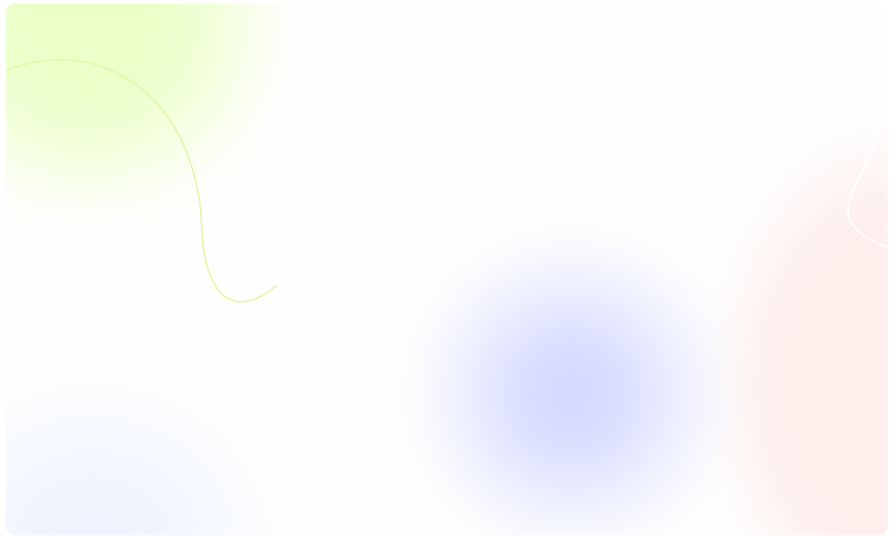
A WebGL 1 fragment shader for this background:

```glsl
precision highp float;
// A white rounded card with four soft pastel glows and two thin flowing lines.
// Glows are elliptical smoothstep falloffs; lines are distances to cubic Beziers.
// One unit is a hundredth of the 768 x 460 design space, origin at lower left.

uniform vec2 u_resolution;

const vec2 CANVAS = vec2(7.68, 4.60);

// Card
const vec2 CARD_MIN = vec2(0.05, 0.005);
const vec2 CARD_MAX = vec2(7.61, 4.57);
const float CARD_RADIUS = 0.08;
const vec3 PAGE = vec3(1.0);
const vec3 CARD = vec3(0.997);

// Glows: centre and radii
const vec2 LIME_POS = vec2(0.75, 4.40);
const vec2 LIME_SIZE = vec2(2.0, 1.95);
const vec3 LIME = vec3(0.925, 1.0, 0.79);
const vec2 VIOLET_POS = vec2(4.90, 1.22);
const vec2 VIOLET_SIZE = vec2(1.65);
const vec3 VIOLET = vec3(0.832, 0.852, 1.0);
const vec2 ROSE_POS = vec2(7.65, 1.30);
const vec2 ROSE_SIZE = vec2(1.80, 2.55);
const vec3 ROSE = vec3(0.996, 0.933, 0.925);
const vec2 SKY_POS = vec2(0.80, -0.15);
const vec2 SKY_SIZE = vec2(1.95, 1.85);
const vec3 SKY = vec3(0.935, 0.957, 1.0);

// Lines
const float LINE_HALF_WIDTH = 0.007;
const vec3 LIME_LINE = vec3(0.90, 0.965, 0.66);
const vec3 WHITE_LINE = vec3(1.0);
const int CURVE_STEPS = 24;

// Strength of a glow: 1 inside the core fraction, 0 beyond its radii
float glow(vec2 p, vec2 centre, vec2 size, float core) {
  return 1.0 - smoothstep(core, 1.0, length((p - centre) / size));
}

float roundedBox(vec2 p, vec2 lo, vec2 hi, float radius) {
  vec2 q = abs(p - 0.5 * (lo + hi)) - 0.5 * (hi - lo) + radius;
  return length(max(q, 0.0)) + min(max(q.x, q.y), 0.0) - radius;
}

float segment(vec2 p, vec2 a, vec2 b) {
  vec2 ab = b - a;
  float t = clamp(dot(p - a, ab) / dot(ab, ab), 0.0, 1.0);
  return length(p - a - ab * t);
}

vec2 bezierPoint(vec2 a, vec2 b, vec2 c, vec2 d, float t) {
  float s = 1.0 - t;
  return s * s * s * a + 3.0 * s * s * t * b + 3.0 * s * t * t * c + t * t * t * d;
}

// Distance to a cubic Bezier, approximated by short segments
float bezier(vec2 p, vec2 a, vec2 b, vec2 c, vec2 d) {
  float nearest = 100.0;
  vec2 last = a;
  for (int i = 1; i <= CURVE_STEPS; i++) {
    vec2 next = bezierPoint(a, b, c, d, float(i) / float(CURVE_STEPS));
    nearest = min(nearest, segment(p, last, next));
    last = next;
  }
  return nearest;
}

// Antialiased coverage of a signed distance
float coverage(float dist, float pixel) {
  return clamp(0.5 - dist / pixel, 0.0, 1.0);
}

void main() {
  vec2 p = gl_FragCoord.xy / u_resolution * CANVAS;
  float pixel = CANVAS.y / u_resolution.y;

  // Glows
  vec3 color = CARD;
  color = mix(color, SKY, glow(p, SKY_POS, SKY_SIZE, 0.15));
  color = mix(color, ROSE, glow(p, ROSE_POS, ROSE_SIZE, 0.45));
  color = mix(color, VIOLET, glow(p, VIOLET_POS, VIOLET_SIZE, 0.0));
  color = mix(color, LIME, glow(p, LIME_POS, LIME_SIZE, 0.25));

  // Left line
  vec2 limeJoin = vec2(1.73, 2.65);
  float limeDist = min(
    bezier(p, vec2(0.05, 3.99), vec2(0.78, 4.31), vec2(1.68, 3.85), limeJoin),
    bezier(p, limeJoin, vec2(1.75, 2.02), vec2(2.03, 1.86), vec2(2.37, 2.15)));
  color = mix(color, LIME_LINE, coverage(limeDist - LINE_HALF_WIDTH, pixel));

  // Right line
  vec2 whiteJoin = vec2(7.27, 2.82);
  float whiteDist = min(
    bezier(p, vec2(7.52, 3.65), vec2(7.55, 3.25), vec2(7.29, 3.05), whiteJoin),
    bezier(p, whiteJoin, vec2(7.25, 2.67), vec2(7.40, 2.55), vec2(7.61, 2.48)));
  color = mix(color, WHITE_LINE, coverage(whiteDist - LINE_HALF_WIDTH, pixel));

  // Card outline
  float card = coverage(roundedBox(p, CARD_MIN, CARD_MAX, CARD_RADIUS), pixel);
  gl_FragColor = vec4(mix(PAGE, color, card), 1.0);
}
```
